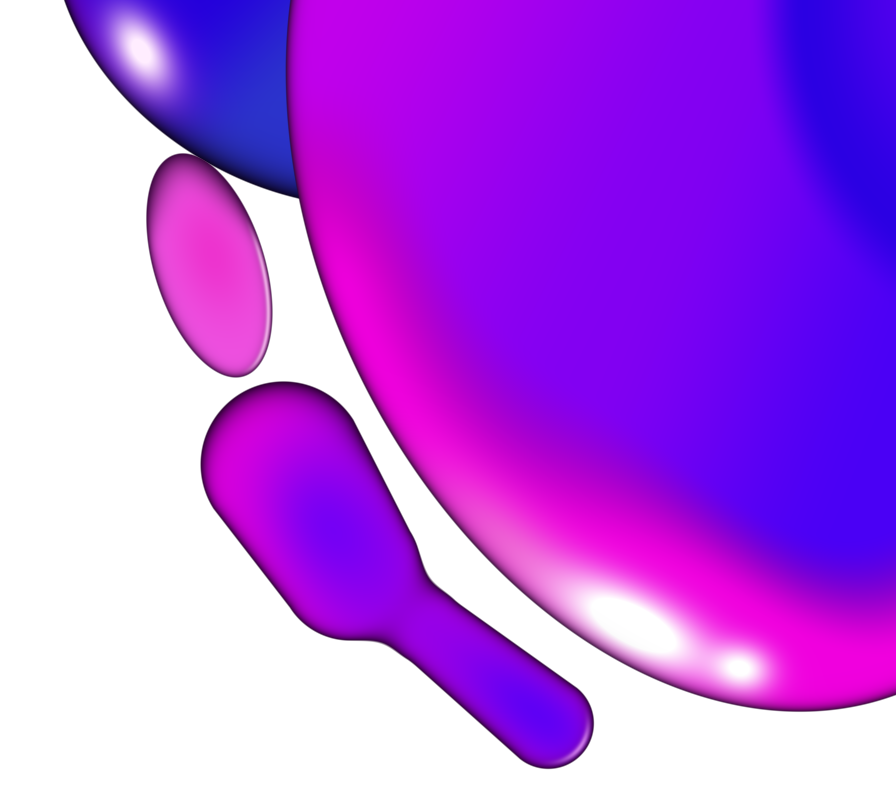
Reproduce this background procedurally as a WebGL 1 fragment shader.

```glsl
precision highp float;
uniform vec2 u_resolution;

// Approximate signed distance to a sheared ellipse (negative inside)
float ellipse(vec2 p, vec2 center, vec2 radius, float shear) {
  vec2 u = (p - center) / radius;
  float k = 1.0 - shear * shear;
  float f = max(sqrt((dot(u, u) - 2.0 * shear * u.x * u.y) / k), 0.001);
  vec2 gradient = (u - shear * u.yx) / (radius * k * f);
  return (f - 1.0) / max(length(gradient), 0.0005);
}

// Capsule whose radius changes from ra to rb
float taperedCapsule(vec2 p, vec2 a, vec2 b, float ra, float rb) {
  vec2 ab = b - a;
  float h = clamp(dot(p - a, ab) / dot(ab, ab), 0.0, 1.0);
  return length(p - a - ab * h) - mix(ra, rb, h);
}

float smoothMin(float a, float b, float k) {
  float h = clamp(0.5 + 0.5 * (b - a) / k, 0.0, 1.0);
  return mix(b, a, h) - k * h * (1.0 - h);
}

// Soft elliptical spot with its long axis along the given direction
float glow(vec2 p, vec2 center, vec2 axis, vec2 size) {
  vec2 n = normalize(axis);
  vec2 q = p - center;
  vec2 u = vec2(dot(q, n), dot(q, vec2(-n.y, n.x))) / size;
  return exp(-dot(u, u));
}

vec3 darkenRim(vec3 color, vec3 rim, float d, float width, float strength) {
  return mix(color, rim, strength * exp(min(d, 0.0) / width));
}

vec3 cornerColor(vec2 p, float d) {
  vec3 c = mix(vec3(0.14, 0.0, 0.86), vec3(0.17, 0.2, 0.8), smoothstep(170.0, 330.0, p.x + p.y));
  c = mix(c, vec3(0.45, 0.0, 0.75), 0.9 * exp(d / 28.0) * smoothstep(150.0, 60.0, p.x));
  c = mix(c, vec3(0.6, 0.1, 0.85), 0.7 * glow(p, vec2(124.0, 52.0), vec2(0.6, 1.0), vec2(55.0, 34.0)));
  c = darkenRim(c, vec3(0.03, 0.0, 0.08), d, mix(5.0, 13.0, smoothstep(80.0, 180.0, p.x)), 0.95);
  float shine = glow(p, vec2(121.0, 44.0), vec2(0.6, 1.0), vec2(35.0, 20.0));
  return mix(c, vec3(1.0, 0.93, 1.0), min(1.0, 1.1 * shine));
}

vec3 beadColor(vec2 p, float d) {
  vec3 c = mix(vec3(0.93, 0.32, 0.88), vec3(0.93, 0.2, 0.81), glow(p, vec2(182.0, 218.0), vec2(0.3, 1.0), vec2(55.0, 32.0)));
  float width = mix(15.0, 3.5, smoothstep(135.0, 215.0, p.y));
  c = darkenRim(c, vec3(0.16, 0.0, 0.18), d, width, 0.92);
  // Pale reflected edge on the right
  float reflection = exp(-pow((d + 3.5) / 2.0, 2.0)) * smoothstep(205.0, 228.0, p.x) * smoothstep(170.0, 220.0, p.y);
  return mix(c, vec3(1.0, 0.8, 0.97), 0.75 * reflection);
}

vec3 dropColor(vec2 p, float d) {
  vec3 magenta = mix(vec3(0.88, 0.0, 0.86), vec3(0.62, 0.0, 0.9), smoothstep(210.0, 340.0, p.x));
  vec3 c = mix(magenta, vec3(0.46, 0.0, 0.96), glow(p, vec2(286.0, 455.0), vec2(0.7, 1.0), vec2(75.0, 50.0)));
  c = mix(c, vec3(0.37, 0.0, 0.96), glow(p, vec2(460.0, 612.0), vec2(1.0, 0.8), vec2(75.0, 35.0)));
  c = mix(c, vec3(0.75, 0.0, 0.85), 0.5 * exp(d / 9.0));
  float width = mix(11.0, 4.5, smoothstep(330.0, 430.0, p.y));
  c = darkenRim(c, vec3(0.1, 0.0, 0.12), d, width, 0.92);
  float reflection = exp(-pow((d + 5.0) / 2.5, 2.0)) * glow(p, vec2(498.0, 640.0), vec2(1.0, -1.0), vec2(24.0, 14.0));
  return mix(c, vec3(0.95, 0.65, 1.0), 0.7 * reflection);
}

vec3 sphereColor(vec2 p, float d) {
  // Violet body turning blue on the right
  vec3 c = mix(vec3(0.76, 0.0, 0.92), vec3(0.51, 0.0, 0.95), smoothstep(260.0, 670.0, p.x + 0.5 * p.y));
  c = mix(c, vec3(0.29, 0.0, 0.96), smoothstep(630.0, 910.0, p.x + 0.4 * p.y));
  float inside = 216.0 - length((p - vec2(880.0, 0.0)) * vec2(1.0, 0.8));
  float crescent = smoothstep(-25.0, 25.0, inside) * (1.0 - 0.7 * smoothstep(25.0, 130.0, inside));
  c = mix(c, vec3(0.17, 0.0, 0.89), crescent);

  // Magenta band along the lower edge
  float bandWidth = 62.0 + 78.0 * exp(-pow((p.x - 590.0) / 140.0, 2.0));
  float band = smoothstep(bandWidth + 48.0, bandWidth - 48.0, -d) * smoothstep(60.0, 250.0, p.y);
  c = mix(c, vec3(0.94, 0.0, 0.87), band);
  c -= vec3(0.04, 0.0, 0.1) * band * (1.0 - band) * 4.0;

  // Pink wash, rim and white shine
  c = mix(c, vec3(0.93, 0.42, 0.82), 0.85 * glow(p, vec2(440.0, 472.0), vec2(1.0, 0.9), vec2(95.0, 33.0)));
  float shine = 1.35 * glow(p, vec2(543.0, 536.0), vec2(1.0, 0.52), vec2(72.0, 29.0));
  shine += 0.9 * glow(p, vec2(637.0, 573.0), vec2(1.0, 0.2), vec2(25.0, 20.0));
  c = mix(c, vec3(1.0), min(shine, 1.0));
  return darkenRim(c, vec3(0.1, 0.03, 0.12), d, 4.5, 0.88);
}

void main() {
  // Canvas is 768 units wide, with y measured down from the top
  float unit = 768.0 / u_resolution.x;
  vec2 p = vec2(gl_FragCoord.x, u_resolution.y - gl_FragCoord.y) * unit;

  float corner = ellipse(p, vec2(260.0, -10.0), vec2(215.0, 187.0), 0.25);
  float bead = ellipse(p, vec2(179.5, 227.5), vec2(54.0, 96.0), 0.42);
  float head = taperedCapsule(p, vec2(243.0, 398.0), vec2(300.0, 488.0), 71.0, 61.0);
  float tail = taperedCapsule(p, vec2(370.0, 540.0), vec2(470.0, 620.0), 32.0, 39.0);
  float drop = smoothMin(head, tail, 40.0);
  float sphere = ellipse(p, vec2(592.0, 178.0), vec2(347.0, 432.0), 0.27);

  // Layers from back to front
  vec3 color = vec3(1.0);
  color = mix(color, cornerColor(p, corner), smoothstep(unit, -unit, corner));
  color = mix(color, beadColor(p, bead), smoothstep(unit, -unit, bead));
  color = mix(color, dropColor(p, drop), smoothstep(unit, -unit, drop));
  color = mix(color, sphereColor(p, sphere), smoothstep(unit, -unit, sphere));
  gl_FragColor = vec4(color, 1.0);
}
```
